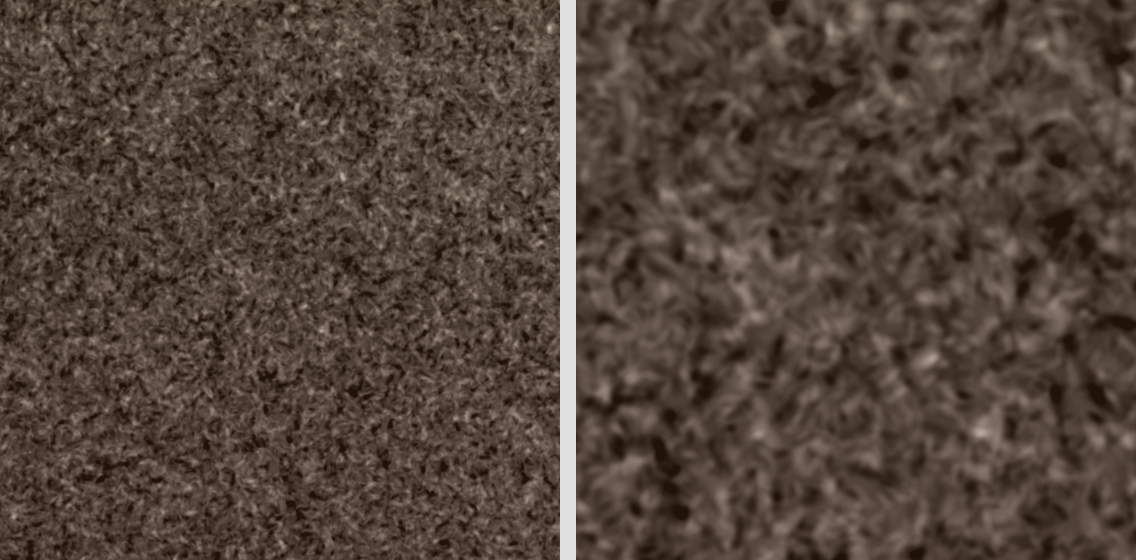
Left: the whole. Right: its middle third, enlarged.
A WebGL 2 fragment shader for this texture:

```glsl
#version 300 es
precision highp float;
// Coarse brown granular surface: short, soft, randomly turned light and dark
// grains are scattered on jittered cells at three scales and summed, then
// tinted around a warm brown with faint broad shading and a few pale chips.

uniform vec2 u_resolution;
out vec4 fragColor;

const vec3 BASE_BROWN = vec3(0.314, 0.256, 0.215);
const vec3 GRAIN_TINT = vec3(1.0, 0.98, 0.97);
const vec3 OLIVE_SHIFT = vec3(-0.008, 0.008, -0.006);
const float CONTRAST = 0.155;
const float PI = 3.14159;

// Four random values in 0..1 for a cell
vec4 hash4(vec2 cell, float seed) {
  vec4 q = fract(vec4(cell.xyx, cell.y + seed) * vec4(0.1031, 0.1030, 0.0973, 0.1099) + seed * 0.137);
  q += dot(q, q.wzxy + 33.33);
  return fract((q.xxyz + q.yzzw) * q.zywx);
}

// Soft elliptical bump that falls to zero at its radii
float grain(vec2 offset, float angle, vec2 radii) {
  float c = cos(angle), s = sin(angle);
  vec2 local = vec2(c * offset.x + s * offset.y, c * offset.y - s * offset.x) / radii;
  float fall = max(0.0, 1.0 - dot(local, local));
  return fall * fall;
}

// Signed sum of scattered grains, two per cell
float grainField(vec2 p, float density, vec2 radii, float seed) {
  vec2 q = p * density;
  vec2 home = floor(q);
  float sum = 0.0;
  for (int y = -1; y <= 1; y++) {
    for (int x = -1; x <= 1; x++) {
      vec2 cell = home + vec2(x, y);
      for (int k = 0; k < 2; k++) {
        vec4 rnd = hash4(cell, seed + float(k) * 7.3);
        sum += (rnd.w * 2.0 - 1.0) * grain(q - cell - rnd.xy, rnd.z * PI, radii);
      }
    }
  }
  return sum;
}

// Rare pale chips, present in only a few cells
float paleChips(vec2 p, float density, float chance, float seed) {
  vec2 q = p * density;
  vec2 cell = floor(q);
  vec4 rnd = hash4(cell, seed);
  vec2 centre = 0.25 + 0.5 * rnd.xy;
  return step(rnd.w, chance) * grain(q - cell - centre, rnd.z * PI, vec2(0.24, 0.16));
}

// Slow uneven shading from layered sines
float broadShade(vec2 p) {
  return 0.5 * sin(p.x * 5.1 + 2.3 * sin(p.y * 3.7) + 1.0)
       + 0.5 * sin(p.y * 7.3 - p.x * 4.2 + 1.5 * sin(p.x * 6.1));
}

void main() {
  vec2 p = gl_FragCoord.xy / u_resolution.y;

  // Main grains, fine breaks between them, and loose clumps
  float relief = grainField(p, 60.0, vec2(0.95, 0.42), 1.7);
  relief += 0.62 * grainField(p, 108.0, vec2(0.95, 0.45), 23.1);
  relief += 0.28 * grainField(p, 23.0, vec2(0.90, 0.60), 41.9);

  // Lighter towards the upper right, darker on the left
  float light = 0.03 * (p.x - 0.5) + 0.03 * (p.y - 0.5) * p.x + 0.007 * broadShade(p);
  float tone = CONTRAST * relief + light + 0.13 * paleChips(p, 17.0, 0.12, 63.5);

  // Olive above, slightly redder below
  vec3 hueDrift = OLIVE_SHIFT * (p.y - 0.5);
  vec3 color = BASE_BROWN + GRAIN_TINT * max(tone, -0.19) + hueDrift;
  fragColor = vec4(clamp(color, 0.0, 1.0), 1.0);
}
```
